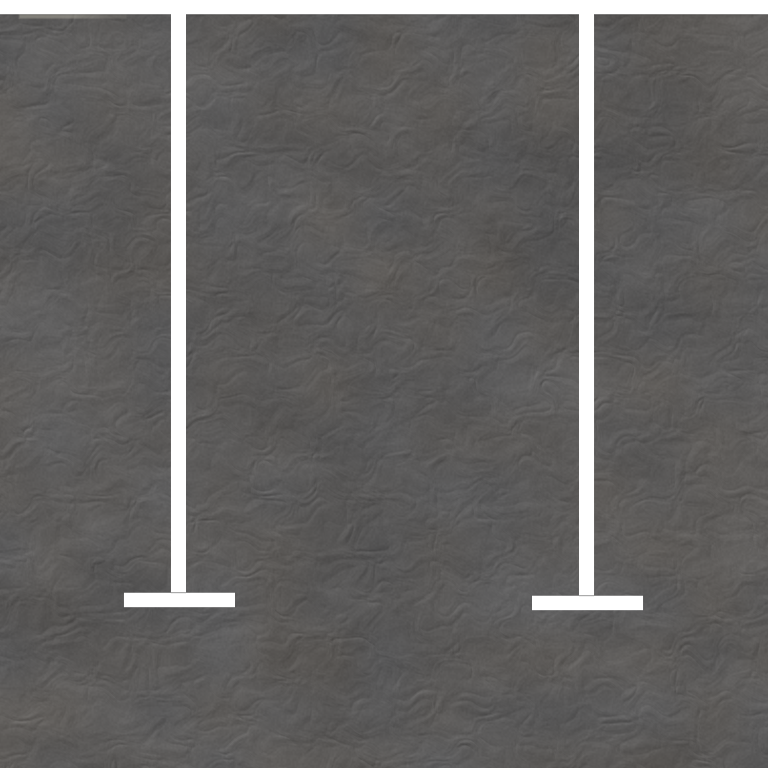
This texture is drawn by a WebGL 1 fragment shader. Its source:

```glsl
precision highp float;
uniform vec2 u_resolution;

#define ASPHALT vec3(0.357, 0.351, 0.347)
#define PAINT vec3(1.0)
#define TOP_EDGE 0.9814
#define STEM_X 0.2324
#define STEM_HALF 0.0098
#define BAR_CENTER vec2(0.2337, 0.2188)
#define BAR_HALF vec2(0.0723, 0.0094)
#define MARK_STEP vec2(0.5313, -0.0039)
#define RELIEF 0.105
#define MOTTLE 0.085
#define GRAIN 0.022

float hash(vec2 p) {
  vec3 q = fract(vec3(p.xyx) * 0.1031);
  q += dot(q, q.yzx + 33.33);
  return fract((q.x + q.y) * q.z);
}

float noise(vec2 p) {
  vec2 i = floor(p), f = fract(p);
  f = f * f * (3.0 - 2.0 * f);
  return mix(mix(hash(i), hash(i + vec2(1.0, 0.0)), f.x),
             mix(hash(i + vec2(0.0, 1.0)), hash(i + 1.0), f.x), f.y);
}

float fbm(vec2 p) {
  float sum = 0.0, amp = 0.5;
  for (int i = 0; i < 4; i++) {
    sum += amp * noise(p);
    p = mat2(1.6, 1.2, -1.2, 1.6) * p + 17.3;
    amp *= 0.5;
  }
  return sum;
}

// Wrinkled height field: warped folds, slightly wider than tall
float wrinkles(vec2 p) {
  vec2 q = p * vec2(52.0, 74.0);
  q += 2.2 * vec2(noise(p * 38.0), noise(p * 38.0 + 51.0));
  float fold = abs(2.0 * noise(q) - 1.0);
  return 0.5 * fold + 0.8 * fbm(q * 1.25 + 9.0);
}

float boxDistance(vec2 p, vec2 halfSize) {
  vec2 d = abs(p) - halfSize;
  return length(max(d, 0.0)) + min(max(d.x, d.y), 0.0);
}

float coverage(float d, float px) {
  return clamp(0.5 - d / px, 0.0, 1.0);
}

vec3 asphalt(vec2 p) {
  // Light from the upper left across the wrinkles
  vec2 toLight = vec2(-0.0015, 0.0025);
  float slope = wrinkles(p) - wrinkles(p + toLight);
  float cloud = fbm(p * vec2(7.0, 10.0) + 3.0) - 0.47;
  float patches = fbm(p * vec2(25.0, 38.0) + 40.0) - 0.47;
  float grain = noise(p * 390.0) - 0.5;
  float shade = RELIEF * slope + MOTTLE * (cloud + 0.6 * patches) + GRAIN * grain;
  vec3 tint = vec3(0.006, 0.001, -0.006) * (noise(p * 14.0 + 70.0) - 0.5) * 2.0;
  return ASPHALT + shade + tint;
}

void main() {
  vec2 p = gl_FragCoord.xy / u_resolution;
  float px = 1.0 / min(u_resolution.x, u_resolution.y);
  vec3 color = asphalt(p);

  // Worn pale sliver and dark rim along the top edge
  float sliver = coverage(boxDistance(p - vec2(0.095, 0.979), vec2(0.070, 0.003)), 0.003);
  color = mix(color, vec3(0.60, 0.59, 0.55), 0.65 * sliver * (1.0 - smoothstep(0.08, 0.165, p.x) * 0.7));
  color *= 1.0 - 0.22 * coverage(abs(p.y - TOP_EDGE) - 0.001, 0.002);

  // Two T-shaped markings, each with a hairline seam above its foot
  float paint = coverage(TOP_EDGE - p.y, px);
  float seam = 0.0;
  for (int i = 0; i < 2; i++) {
    vec2 q = p - MARK_STEP * float(i);
    float footTop = BAR_CENTER.y + BAR_HALF.y;
    float stem = max(abs(q.x - STEM_X) - STEM_HALF, footTop - q.y);
    float bar = boxDistance(q - BAR_CENTER, BAR_HALF);
    paint = max(paint, coverage(min(stem, bar), px));
    float line = boxDistance(q - vec2(STEM_X, footTop), vec2(STEM_HALF, 0.0006));
    seam = max(seam, coverage(line, px));
  }
  color = mix(color, PAINT, paint);
  color = mix(color, vec3(0.45), 0.6 * seam);
  gl_FragColor = vec4(color, 1.0);
}
```
